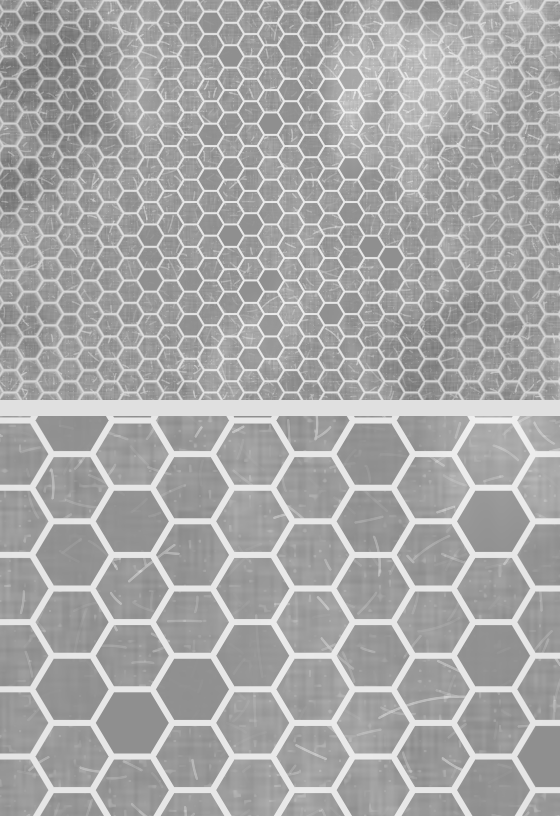
Top: the whole. Bottom: its middle third, enlarged.
Give the GLSL for this pattern, as a Shadertoy shader.

```glsl
// Pale honeycomb of flat-topped hexagons over worn grey metal.
// A hexagon distance field draws the lines, doubled softly towards the borders;
// stretched noise and looped random strokes give stains, fibres and scratches.

const vec2  PITCH        = vec2(0.05018, 0.0560); // column and row step, canvas heights
const vec2  ANCHOR       = vec2(0.8278, 0.5509);  // centre of one cell
const float HALF_LINE    = 0.045;                 // half line width, in row steps
const float GHOST_ZOOM   = 0.0065;                // spread of the second, faint line
const float GHOST_ALPHA  = 0.50;
const float BASE_TONE    = 0.572;
const float LINE_TONE    = 0.905;
const float BORDER_TONE  = 0.835;                 // line tone near the sides
const float STAIN_LIGHT  = 0.14;
const float STAIN_DARK   = 0.11;
const float FIBRE_AMOUNT = 0.13;
const float SCRATCH_TONE = 0.17;
const float SCRATCH_HALF = 0.0006;                // half scratch width, canvas heights
const int   SCRATCH_LAYERS = 5;
const vec2  HEX = vec2(1.7320508, 1.0);           // lattice period for unit hexagons

float hash(vec2 p) {
    return fract(sin(dot(p, vec2(127.1, 311.7))) * 43758.5453);
}

float noise(vec2 p) {
    vec2 i = floor(p), f = fract(p);
    f = f * f * (3.0 - 2.0 * f);
    return mix(mix(hash(i), hash(i + vec2(1, 0)), f.x),
               mix(hash(i + vec2(0, 1)), hash(i + vec2(1, 1)), f.x), f.y);
}

float fbm(vec2 p) {
    float sum = 0.0, amp = 0.5;
    for (int i = 0; i < 5; i++) {
        sum += amp * noise(p);
        p = p * 2.03 + vec2(17.3, 9.1);
        amp *= 0.5;
    }
    return sum / 0.96875;
}

// Maps the canvas so that cells are regular hexagons, one unit flat to flat.
vec2 toLattice(vec2 p) {
    return (p - ANCHOR) / PITCH * vec2(0.5 * HEX.x, 1.0);
}

// Offset from the centre of the nearest cell.
vec2 cellOffset(vec2 q) {
    vec2 a = mod(q + 0.5 * HEX, HEX) - 0.5 * HEX;
    vec2 b = mod(q, HEX) - 0.5 * HEX;
    return dot(a, a) < dot(b, b) ? a : b;
}

// Distance from a point in a cell to the cell border.
float borderDistance(vec2 o) {
    o = abs(o);
    return 0.5 - max(o.y, dot(o, 0.5 * HEX));
}

float lineMask(vec2 q, float blur) {
    float d = borderDistance(cellOffset(q));
    return 1.0 - smoothstep(HALF_LINE - blur, HALF_LINE + blur, d);
}

// One slightly bent random stroke in each square of several grids.
float scratches(vec2 p, float pixel) {
    float sum = 0.0;
    for (int i = 0; i < SCRATCH_LAYERS; i++) {
        float k = float(i), scale = 8.0 + 5.0 * k;
        vec2 g = p * scale + k * vec2(3.7, 8.3);
        vec2 id = floor(g) + 31.0 * k;
        vec2 f = fract(g) - 0.5 - 0.25 * (vec2(hash(id), hash(id + 5.2)) - 0.5);
        float angle = 3.14159 * hash(id + 9.4);
        vec2 dir = vec2(cos(angle), sin(angle));
        float along = dot(f, dir);
        float across = dot(f, vec2(-dir.y, dir.x)) + (hash(id + 2.6) - 0.5) * along * along;
        float reach = mix(0.08, 0.34, hash(id + 7.8));
        float d = length(vec2(max(abs(along) - reach, 0.0), across)) / scale;
        float stroke = 1.0 - smoothstep(SCRATCH_HALF, SCRATCH_HALF + pixel, d);
        sum += stroke * pow(hash(id + 4.1), 2.0);
    }
    return min(sum, 1.0);
}

void mainImage(out vec4 fragColor, in vec2 fragCoord) {
    float pixel = 1.0 / iResolution.y;
    vec2 p = fragCoord * pixel;
    vec2 middle = 0.5 * iResolution.xy * pixel;
    vec2 fromMiddle = p - middle;
    float side = smoothstep(0.2, 0.95, length(fromMiddle / middle * vec2(1.0, 0.45)));

    // Cell identity and how worn it is
    vec2 q = toLattice(p);
    vec2 id = round((q - cellOffset(q)) / (0.5 * HEX));
    float cellHash = hash(id + 13.0);
    float rough = smoothstep(0.05, 0.4, cellHash + 0.3 * side);
    rough *= 0.5 + 0.8 * fbm(p * 4.0 + 21.0);

    // Tall pale stains, dark smudges at the sides
    float pale = smoothstep(0.46, 0.80, fbm(p * vec2(5.5, 2.4) + 3.0));
    float smudge = smoothstep(0.45, 0.75, fbm(p * vec2(4.0, 6.0) + 40.0)) * side;
    float tone = BASE_TONE + 0.025 * (cellHash - 0.5);
    tone += STAIN_LIGHT * pale * (0.6 + 0.4 * rough) - STAIN_DARK * smudge;

    // Crossed fibres, specks and scratches
    float fibre = noise(p * vec2(300.0, 38.0)) + noise(p * vec2(45.0, 280.0) + 70.0) - 1.0;
    float speck = smoothstep(0.78, 0.98, noise(p * 240.0 + 11.0));
    tone += rough * (0.02 + FIBRE_AMOUNT * 0.5 * fibre + 0.09 * speck);
    tone += SCRATCH_TONE * rough * scratches(p, pixel);

    // Soft second line, then the main line
    float blur = 0.6 * pixel / PITCH.y;
    float ghost = lineMask(toLattice(middle + fromMiddle * (1.0 - GHOST_ZOOM)), blur + 0.03);
    float line = lineMask(q, blur + 0.02 * side);
    float lineTone = mix(LINE_TONE, BORDER_TONE, side) + 0.04 * pale - 0.05 * smudge;
    tone = mix(tone, lineTone, GHOST_ALPHA * side * ghost);
    tone = mix(tone, lineTone, line);
    fragColor = vec4(vec3(clamp(tone, 0.0, 1.0)), 1.0);
}
```
